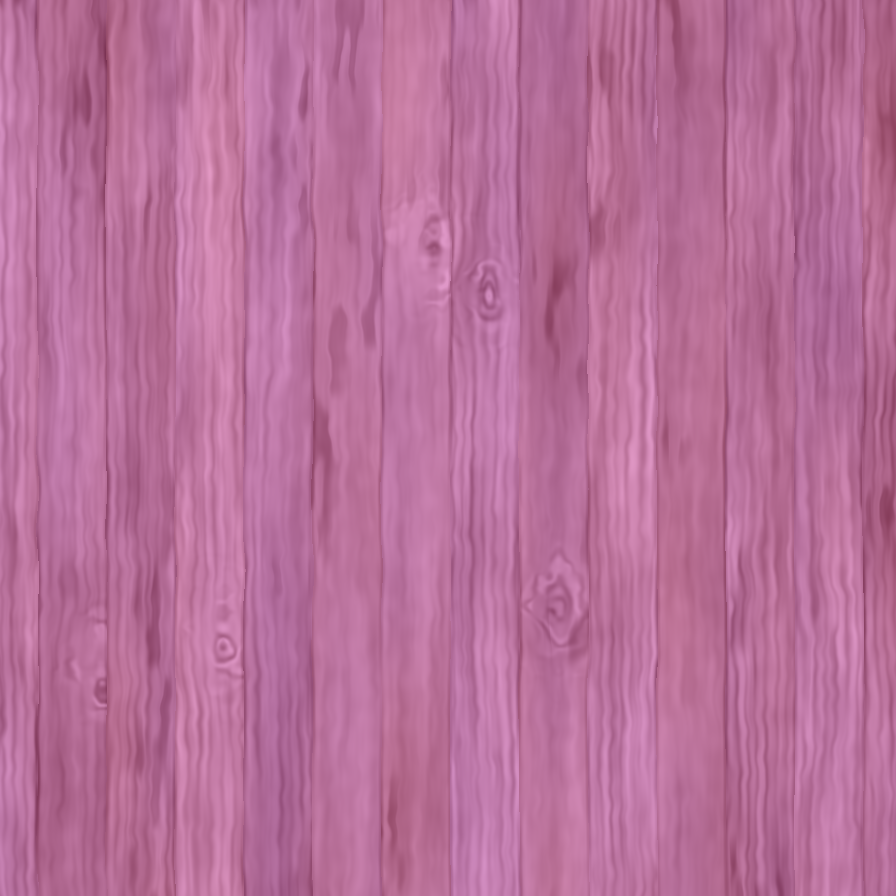
A WebGL 2 fragment shader for this texture:

```glsl
#version 300 es
precision highp float;
// Narrow vertical wood planks with a pink-violet stain, jagged grain and a few knots.

uniform vec2 u_resolution;
out vec4 fragColor;

const float TAU = 6.28318;
const float PLANK_WIDTH = 0.0768;
const float FIRST_SEAM = 0.042;
const float KNOT_SPACING = 0.5;
const float KNOT_CHANCE = 0.13;
const vec3 STAIN = vec3(0.724, 0.443, 0.609);
const vec3 LIGHTNESS = vec3(1.0, 1.0, 1.15);
const vec3 VIOLET = vec3(-0.6, -0.15, 0.9);

float hash(vec2 p) {
    vec3 q = fract(p.xyx * vec3(0.1031, 0.1030, 0.0973));
    q += dot(q, q.yzx + 33.33);
    return fract((q.x + q.y) * q.z);
}

// Smooth value noise from -1 to 1
float noise(vec2 p) {
    vec2 cell = floor(p);
    vec2 f = fract(p);
    f = f * f * (3.0 - 2.0 * f);
    float low = mix(hash(cell), hash(cell + vec2(1.0, 0.0)), f.x);
    float high = mix(hash(cell + vec2(0.0, 1.0)), hash(cell + 1.0), f.x);
    return 2.0 * mix(low, high, f.y) - 1.0;
}

// Sideways wander of the fibres, from slow sweeps to small jags
float fibreDrift(vec2 p, vec2 seed) {
    return 0.009 * noise(p * vec2(9.0, 3.0) + seed)
         + 0.0025 * noise(p * vec2(30.0, 24.0) + seed)
         + 0.0018 * noise(p * vec2(60.0, 65.0) + seed);
}

// Pronounced ridges of coarse-grained planks, with narrow dark furrows
float ridges(vec2 p, vec2 seed) {
    float fade = 0.6 + 0.5 * noise(p * vec2(28.0, 6.0) + seed);
    float wave = sin(TAU * p.x / 0.0118 + 1.5 * noise(p * vec2(40.0, 5.0) + seed));
    float furrow = 0.35 - pow(0.5 - 0.5 * wave, 2.0);
    return 1.1 * fade * furrow
         + 0.75 * noise(p * vec2(165.0, 8.0) + seed)
         + 0.35 * noise(p * vec2(240.0, 30.0) + seed);
}

// Broad soft streaks, blotches and fine fibres
float softStreaks(vec2 p, vec2 seed) {
    return 0.036 * noise(p * vec2(45.0, 2.2) + seed)
         + 0.042 * noise(p * vec2(13.0, 6.0) + seed + 5.0)
         + 0.026 * noise(p * vec2(110.0, 10.0) + seed)
         + 0.016 * noise(p * vec2(210.0, 28.0) + seed)
         + 0.012 * noise(p * vec2(85.0, 60.0) + seed);
}

// Dark wavy splits gathered in a few places
float splits(vec2 p, vec2 seed) {
    float place = smoothstep(0.2, 0.75, noise(p * vec2(12.0, 6.0) + seed + 31.0));
    return place * smoothstep(0.0, 0.6, noise(p * vec2(110.0, 17.0) + seed));
}

// Light halo, ragged arcs and a dark broken core
float knotShade(vec2 d, vec2 seed) {
    float ragged = 0.014 * noise(d * 38.0 + seed) + 0.006 * noise(d * 95.0 + seed);
    float r = length(d * vec2(1.0, 0.72)) + ragged;
    float broken = smoothstep(-0.3, 0.6, noise(d * vec2(50.0, 42.0) + seed + 8.0));
    float halo = exp(-pow(r / 0.038, 2.0));
    float core = exp(-pow(r / 0.011, 2.0));
    float chips = 0.5 + 0.9 * noise(d * vec2(100.0, 120.0) + seed);
    return halo * (0.04 + 0.10 * broken * sin(TAU * r / 0.018)) - 0.17 * core * chips;
}

void main() {
    vec2 p = gl_FragCoord.xy / u_resolution.y;

    // Plank layout
    float wobble = 0.002 * noise(p * vec2(3.0, 22.0));
    float across = (p.x - FIRST_SEAM + wobble) / PLANK_WIDTH;
    float plank = floor(across);
    float local = across - plank;
    vec2 seed = vec2(plank * 17.0, plank * 7.3) + 40.0;
    float coarse = mix(0.2, 1.0, smoothstep(0.3, 0.75, hash(seed + 3.0)));
    float tone = hash(seed + 9.0) - 0.5;

    // Knot placement, at most one in each length of plank
    float row = floor(p.y / KNOT_SPACING);
    vec2 knotSeed = seed + vec2(row * 5.0, row * 11.0);
    float hasKnot = step(hash(knotSeed + 1.0), KNOT_CHANCE);
    vec2 knotCentre = vec2(mix(0.55, 0.95, hash(knotSeed + 2.0)),
                           mix(0.3, 0.7, hash(knotSeed + 4.0)));
    vec2 d = vec2((local - knotCentre.x) * PLANK_WIDTH,
                  p.y - (row + knotCentre.y) * KNOT_SPACING);
    float nearKnot = hasKnot * exp(-dot(d, d) / 0.0028);

    // Grain, bent around the knot
    vec2 q = p;
    q.x += fibreDrift(p, seed) - 0.35 * d.x * nearKnot;
    float shade = 0.05 * tone + softStreaks(q, seed);
    shade += 0.068 * coarse * (1.0 - 0.7 * nearKnot) * ridges(q, seed);
    shade -= 0.10 * splits(q, seed);
    shade += hasKnot * knotShade(d, knotSeed);

    // Seams that come and go, with a faint light edge
    float seamDistance = min(local, 1.0 - local) * PLANK_WIDTH;
    float seam = floor(across + 0.5);
    float seamDepth = 0.065 + 0.06 * noise(vec2(seam * 3.7, p.y * 9.0));
    shade -= seamDepth * (1.0 - smoothstep(0.0005, 0.004, seamDistance));
    shade += 0.02 * exp(-pow((local * PLANK_WIDTH - 0.006) / 0.003, 2.0));

    // Stain, shifting between rose and violet
    float hue = 0.020 * noise(q * vec2(16.0, 4.0) + seed + 60.0)
              + 0.020 * (hash(seed + 14.0) - 0.5);
    shade = clamp(shade, -0.25, 0.15);
    fragColor = vec4(STAIN + LIGHTNESS * shade + VIOLET * hue, 1.0);
}
```
